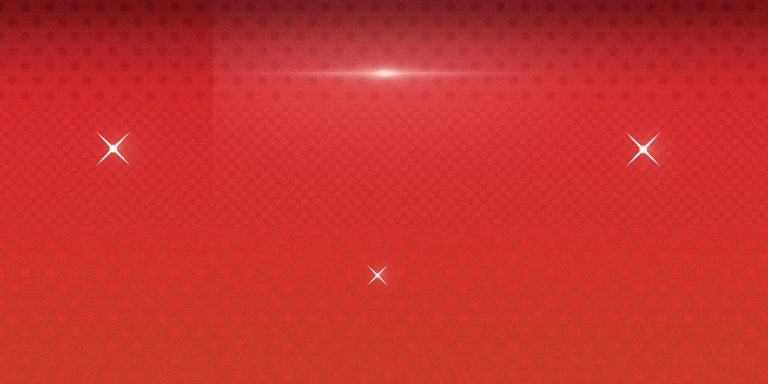
Give the GLSL for this background, as a Shadertoy shader.

```glsl
// Red gradient backdrop with staggered dots, a horizontal lens flare and three sparkles.

float hash(vec2 cell) {
    vec3 q = fract(vec3(cell.xyx) * 0.1031);
    q += dot(q, q.yzx + 33.33);
    return fract((q.x + q.y) * q.z);
}

// Soft round dots on a grid whose odd rows shift by half a step.
float dots(vec2 p, vec2 spacing, float radius) {
    float row = floor(p.y / spacing.y);
    p.x += 0.5 * spacing.x * mod(row, 2.0);
    vec2 d = (fract(p / spacing) - 0.5) * spacing;
    return 1.0 - smoothstep(radius * 0.65, radius * 1.25, length(d));
}

// Four diagonal rays that taper from a bright core.
float sparkle(vec2 d, float size) {
    vec2 r = abs(vec2(d.x + d.y, d.x - d.y)) * 0.7071;
    float along = max(r.x, r.y) / size;
    float across = min(r.x, r.y);
    float width = 0.05 * size * max(1.0 - along, 0.0);
    float aa = 0.7 / iResolution.y;
    float ray = (1.0 - smoothstep(width - aa, width + aa, across))
              * (1.0 - smoothstep(0.5, 1.0, along));
    float core = 1.0 - smoothstep(0.09, 0.17, length(d) / size);
    return max(ray, core);
}

vec3 backdrop(float y) {
    vec3 c = mix(vec3(0.79, 0.22, 0.15), vec3(0.82, 0.18, 0.165), smoothstep(0.0, 0.55, y));
    c = mix(c, vec3(0.82, 0.155, 0.165), smoothstep(0.5, 0.76, y));
    c = mix(c, vec3(0.68, 0.135, 0.145), smoothstep(0.75, 0.91, y));
    return mix(c, vec3(0.47, 0.075, 0.095), smoothstep(0.86, 1.0, y));
}

void mainImage(out vec4 fragColor, in vec2 fragCoord) {
    vec2 p = fragCoord / iResolution.y;
    p.x += 1.0 - 0.5 * iResolution.x / iResolution.y;
    vec3 color = backdrop(p.y);

    // Bands of pattern: dark dots above, fine checks between, light dots below
    float upper = smoothstep(0.71, 0.74, p.y);
    float lower = 1.0 - smoothstep(0.39, 0.43, p.y);
    float middle = (1.0 - upper) * (1.0 - lower);
    float coarse = dots(p, vec2(0.0652, 0.0385), 0.013);
    float fine = dots(p, vec2(0.0345, 0.0173), 0.0105);
    color -= vec3(0.055, 0.02, 0.015) * coarse * upper;
    color += vec3(0.045, 0.012, 0.012) * (fine - 0.5) * middle;
    color += vec3(0.045, -0.01, 0.012) * coarse * lower;

    // Fine grain
    color += 0.022 * (hash(floor(p * 256.0)) - 0.5);

    // Broad haze and the streak, with a faint cut at its left end
    vec2 f = p - vec2(1.003, 0.809);
    float cut = smoothstep(-0.452, -0.446, f.x);
    float haze = exp(-dot(f * vec2(2.4, 6.5), f * vec2(2.4, 6.5)));
    float veil = exp(-dot(f * vec2(1.7, 4.0), f * vec2(1.7, 4.0)));
    float taper = exp(-f.x * f.x * 18.0);
    float streak = taper * exp(-abs(f.y) / (0.003 + 0.009 * taper));
    float core = exp(-length(f * vec2(38.0, 95.0)));
    color += cut * (haze * vec3(0.05, 0.09, 0.09) + veil * vec3(0.015, 0.04, 0.04));
    color = mix(color, vec3(1.0, 0.86, 0.83), clamp(0.5 * streak * cut + core, 0.0, 1.0));

    // Sparkles: centre in xy, ray length in z
    vec3 sparks[3] = vec3[3](vec3(0.295, 0.613, 0.074),
                            vec3(1.675, 0.611, 0.074),
                            vec3(0.983, 0.283, 0.043));
    for (int i = 0; i < 3; i++) {
        vec2 d = p - sparks[i].xy;
        float size = sparks[i].z;
        float glow = exp(-length(d - vec2(0.2, 0.04) * size) / (0.34 * size));
        color = mix(color, vec3(1.0, 0.72, 0.66), 0.38 * glow);
        color = mix(color, vec3(1.0), sparkle(d, size));
    }

    fragColor = vec4(clamp(color, 0.0, 1.0), 1.0);
}
```
